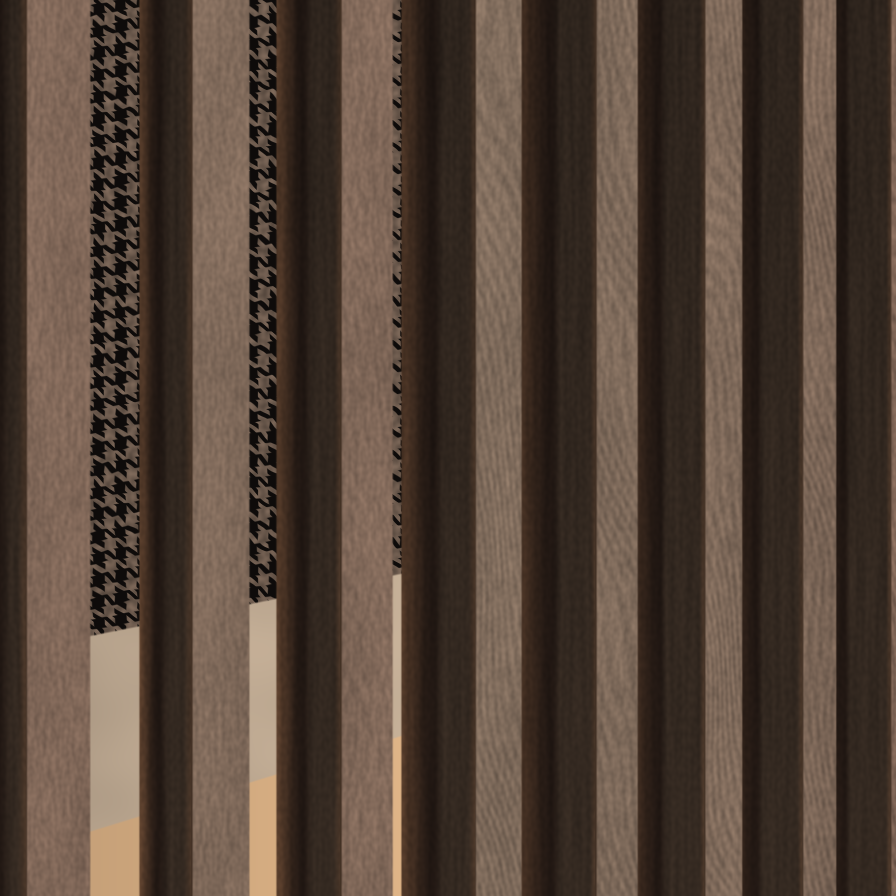
A three.js fragment shader for this pattern:

```glsl
const float FIRST_EDGE = 0.0286;   // left edge of slat zero
const float VANISH_SPAN = 1.849;   // distance from it to the vanishing edge
const float SHRINK = 0.9;          // pitch ratio between neighbours
const float FACE_PART = 0.39;      // lit face as a part of the pitch
const float OPENING = 0.305;       // first see-through part of the pitch
const float OPENING_LOSS = 0.115;  // narrowing per slat
const float SEAM = 0.80;           // dark crease on the slat side
const float SEAM_SHIFT = 0.053;
const float SOFTNESS = 0.003;
const float CLOTH_CELL = 0.0245;

const vec3 FACE_WOOD = vec3(0.49, 0.41, 0.35);
const vec3 SIDE_WOOD = vec3(0.19, 0.15, 0.12);
const vec3 DEEP_SHADE = vec3(0.12, 0.085, 0.068);
const vec3 WARM_EDGE = vec3(0.36, 0.25, 0.175);
const vec3 CLOTH_LIGHT = vec3(0.42, 0.35, 0.30);
const vec3 CLOTH_DARK = vec3(0.055, 0.045, 0.04);
const vec3 CREAM_PANEL = vec3(0.73, 0.65, 0.56);
const vec3 PALE_FLOOR = vec3(0.79, 0.64, 0.48);

varying vec2 vUv;

float hash(float n) {
  return fract(sin(n * 91.7 + 4.3) * 4375.5);
}

vec2 gradient(vec2 cell) {
  float angle = 6.2832 * fract(sin(dot(cell, vec2(127.1, 311.7))) * 4375.5);
  return vec2(cos(angle), sin(angle));
}

float gradientNoise(vec2 p) {
  vec2 i = floor(p), f = fract(p);
  vec2 w = f * f * f * (f * (f * 6.0 - 15.0) + 10.0);
  float a = dot(gradient(i), f);
  float b = dot(gradient(i + vec2(1, 0)), f - vec2(1, 0));
  float c = dot(gradient(i + vec2(0, 1)), f - vec2(0, 1));
  float d = dot(gradient(i + vec2(1, 1)), f - vec2(1, 1));
  return mix(mix(a, b, w.x), mix(c, d, w.x), w.y);
}

float slatEdge(float n) {
  return FIRST_EDGE + VANISH_SPAN * (1.0 - pow(SHRINK, n));
}

float softStep(float edge, float width, float v) {
  return smoothstep(edge - 0.5 * width, edge + 0.5 * width, v);
}

// Square wave with half duty and softened flanks
float stripe(float v, float blur) {
  return 1.0 - softStep(0.25, blur, abs(fract(v) - 0.5));
}

// Two-and-two twill of dark and light threads
vec3 houndstooth(vec2 uv) {
  vec2 p = vec2(uv.x, uv.y - 0.2 * uv.x) / CLOTH_CELL;
  p += 0.12 * gradientNoise(uv * 45.0);
  float warp = stripe(p.x, 0.08);
  float weft = stripe(p.y, 0.08);
  float dark = mix(weft, warp, stripe(2.0 * (p.x + p.y), 0.16));
  float fuzz = 1.0 + 0.35 * gradientNoise(uv * 120.0);
  return mix(CLOTH_LIGHT * fuzz, CLOTH_DARK, dark);
}

vec3 roomBehind(vec2 uv) {
  float panelTop = 0.27 + 0.2 * uv.x;
  float panelFoot = 0.041 + 0.307 * uv.x;
  float shade = 0.93 + 0.3 * uv.x + 0.08 * gradientNoise(uv * vec2(9.0, 12.0));
  vec3 panel = CREAM_PANEL * shade;
  vec3 ground = PALE_FLOOR * (0.95 + 0.35 * uv.x);
  vec3 lower = mix(ground, panel, softStep(panelFoot, SOFTNESS, uv.y));
  return mix(lower, houndstooth(uv), softStep(panelTop, SOFTNESS, uv.y));
}

vec3 faceColor(vec2 uv, float n) {
  float fibre = gradientNoise(vec2(uv.x * 190.0, uv.y * 42.0 + n * 17.0));
  float speck = gradientNoise(uv * vec2(230.0, 150.0));
  float cloud = gradientNoise(vec2(uv.x * 20.0 + n * 5.0, uv.y * 6.0));
  // Slanted growth rings, clearer on the farther slats
  float bend = gradientNoise(vec2(uv.x * 8.0, uv.y * 4.0 + n * 7.3));
  float rings = sin(6.2832 * (uv.x * 100.0 + uv.y * 22.0 + 7.0 * bend));
  float figure = rings * mix(0.012, 0.055, smoothstep(1.5, 3.0, n));
  float tone = 1.0 + 0.13 * fibre + 0.11 * speck + 0.10 * cloud + figure;
  tone += 0.06 * (hash(n) - 0.5) + 0.04 * (uv.y - 0.5);
  vec3 tint = mix(vec3(0.99, 1.01, 1.01), vec3(1.03, 0.98, 0.98), hash(n + 8.0));
  return FACE_WOOD * tint * tone;
}

vec3 sideColor(vec2 uv, float f, float n, float start) {
  float seam = SEAM - SEAM_SHIFT * n;
  float glow = clamp(1.05 - 0.16 * n, 0.05, 1.0);
  vec3 lit = mix(DEEP_SHADE, WARM_EDGE, glow);
  vec3 color = mix(lit, DEEP_SHADE, smoothstep(start - 0.03, seam, f));
  color = mix(color, SIDE_WOOD, smoothstep(seam, seam + 0.08, f));
  color = mix(color, WARM_EDGE, 0.4 * smoothstep(0.95, 1.0, f));
  float streak = gradientNoise(vec2(uv.x * 170.0, uv.y * 7.0 + n * 3.0));
  float speck = gradientNoise(uv * vec2(210.0, 130.0));
  return color * (1.08 - 0.14 * uv.y + 0.18 * streak + 0.14 * speck);
}

void main() {
  // Slat index and position inside its pitch
  float n = floor(log(1.0 - (vUv.x - FIRST_EDGE) / VANISH_SPAN) / log(SHRINK));
  float left = slatEdge(n);
  float pitch = slatEdge(n + 1.0) - left;
  float f = (vUv.x - left) / pitch;
  float blur = SOFTNESS / pitch;

  float sideStart = FACE_PART + max(0.0, OPENING - OPENING_LOSS * n);
  vec3 side = sideColor(vUv, f, n, sideStart);
  vec3 color = mix(roomBehind(vUv), side, smoothstep(sideStart - blur, sideStart, f));

  // Lit face, rising softly from the shaded edge on its left
  vec3 rim = mix(SIDE_WOOD, WARM_EDGE, 0.4);
  vec3 face = mix(rim, faceColor(vUv, n), smoothstep(0.0, blur, f));
  color = mix(face, color, softStep(FACE_PART, blur, f));
  gl_FragColor = vec4(color, 1.0);
}
```
